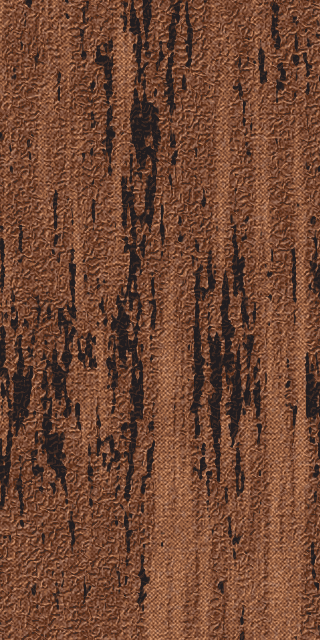
A Shadertoy shader for this texture:

```glsl
// Woven carpet in rust browns: curly embossed yarn with dark, ragged vertical
// streaks and lighter orange bands that show a fine diagonal weave.
// Layers of stretched gradient noise give the tone, a colour ramp the hue.

#define CURL_SCALE 46.0     // curls per canvas width
#define CURL_WIDTH 0.20     // thickness of the yarn ridges
#define CURL_RELIEF 0.46    // strength of the embossed light
#define LIGHT_STEP 0.0026   // offset of the relief samples
#define WEAVE_CELL 0.0062   // size of one weave stitch
#define WEAVE_DEPTH 0.27    // contrast of the weave
#define BAND_GAIN 0.26      // brightness of the orange bands
#define STREAK_LEVEL 0.28   // higher means fewer dark streaks
#define STREAK_EDGE 0.07    // softness of the streak edges
#define BASE_TONE 0.41      // overall brightness

const float PI = 3.14159;
const vec3 INK    = vec3(0.13, 0.115, 0.12);
const vec3 SHADOW = vec3(0.25, 0.17, 0.14);
const vec3 UMBER  = vec3(0.37, 0.19, 0.10);
const vec3 RUST   = vec3(0.47, 0.29, 0.21);
const vec3 ORANGE = vec3(0.61, 0.39, 0.26);
const vec3 DUSTY  = vec3(0.58, 0.41, 0.33);
const vec3 STRAW  = vec3(0.79, 0.56, 0.41);

float hash(vec2 p) {
    return fract(sin(dot(p, vec2(127.1, 311.7))) * 43758.5453);
}

// Dot product of a random unit gradient with the offset from its corner
float corner(vec2 cell, vec2 offset) {
    float a = 2.0 * PI * hash(cell);
    return dot(vec2(cos(a), sin(a)), offset);
}

float noise(vec2 p) {
    vec2 i = floor(p), f = fract(p);
    vec2 u = f * f * f * (f * (f * 6.0 - 15.0) + 10.0);
    vec2 e = vec2(1.0, 0.0);
    return mix(mix(corner(i, f), corner(i + e.xy, f - e.xy), u.x),
               mix(corner(i + e.yx, f - e.yx), corner(i + e.xx, f - e.xx), u.x), u.y);
}

// Signed field whose zero lines are the curls
float curlField(vec2 p) {
    vec2 q = p * CURL_SCALE;
    q += 0.6 * vec2(noise(q * 0.8 + 17.3), noise(q * 0.8 + 51.9));
    return noise(q) + 0.35 * noise(q * 1.9 + 8.4);
}

float curlHeight(vec2 p) {
    float d = curlField(p) / CURL_WIDTH;
    return exp(-d * d);
}

// Light vertical bands, from broad to thread thin
float bandMask(vec2 p) {
    float b = noise(vec2(p.x * 8.0 + 3.7, p.y * 0.5 + 2.3));
    b += 0.6 * noise(vec2(p.x * 27.0 + 9.1, p.y * 1.3 + 5.6));
    b += 0.4 * noise(vec2(p.x * 70.0 + 1.4, p.y * 3.5 + 7.2));
    return smoothstep(-0.05, 0.5, b);
}

// Dark streaks, gathered in clusters and frayed by the curls
float streakMask(vec2 p, float curl, float band) {
    float s = noise(vec2(p.x * 36.0 + 4.2, p.y * 5.0 + 1.7));
    s += 0.5 * noise(vec2(p.x * 75.0 + 6.6, p.y * 20.0 + 3.1));
    s += 0.7 * noise(vec2(p.x * 6.5 + 2.8, p.y * 1.2 + 8.5));
    s += 0.35 * curl - 0.4 * band;
    return smoothstep(STREAK_LEVEL - STREAK_EDGE, STREAK_LEVEL + STREAK_EDGE, s);
}

vec3 yarnRamp(float tone, float dust) {
    vec3 c = mix(SHADOW, UMBER, smoothstep(0.0, 0.22, tone));
    c = mix(c, RUST, smoothstep(0.22, 0.45, tone));
    c = mix(c, mix(ORANGE, DUSTY, dust), smoothstep(0.45, 0.68, tone));
    return mix(c, STRAW, smoothstep(0.72, 1.0, tone));
}

void mainImage(out vec4 fragColor, in vec2 fragCoord) {
    vec2 p = fragCoord / iResolution.x;

    // Embossed curls, lit from the upper left
    vec2 toLight = LIGHT_STEP * vec2(-0.7, 1.0);
    float relief = curlHeight(p - toLight) - curlHeight(p + toLight);
    float band = bandMask(p);
    float streak = streakMask(p, curlField(p), band);

    // Diagonal weave, clearest inside the bands
    vec2 stitch = sin(PI * p / WEAVE_CELL);
    float weave = stitch.x * stitch.y * mix(0.4, 1.0, band);

    // Fine fibres and uneven dye
    float grain = noise(p * 120.0 + 31.0);
    float dye = noise(vec2(p.x * 20.0, p.y * 6.0) + 12.5);

    float tone = BASE_TONE + BAND_GAIN * band + 0.15 * dye + 0.4 * grain;
    tone += CURL_RELIEF * relief * mix(1.0, 0.4, band) + WEAVE_DEPTH * weave;
    float dust = smoothstep(-0.25, 0.25, noise(p * 55.0 + 77.0) - 0.25 * band);
    vec3 yarn = yarnRamp(tone, dust);

    // Streaks keep a faint glint along the ridges
    vec3 dark = mix(INK, SHADOW, smoothstep(-0.1, 0.7, relief + grain));
    fragColor = vec4(mix(yarn, dark, streak), 1.0);
}
```
